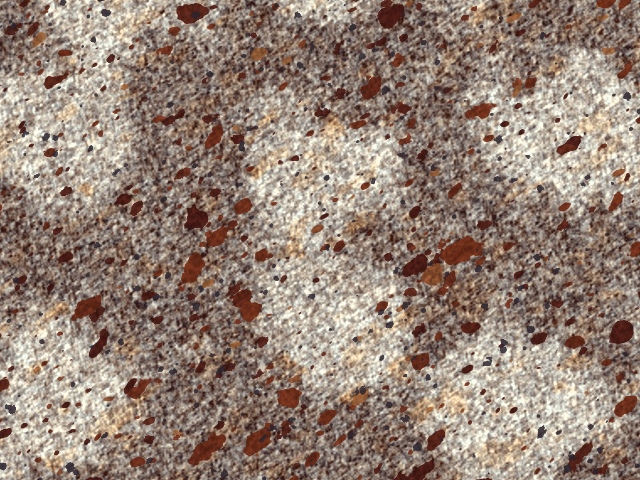
Give the GLSL for this texture, as a Shadertoy shader.

```glsl
// Thin section of a foliated rock: fine grey-brown groundmass, diffuse pale
// patches, and ragged red-brown mica flakes lying along one slanting direction.
// Grains are stretched value noise; patches and flakes are jittered cells.

#define FOLIATION 0.62      // direction of the flakes, radians
#define PATCH_CELL 0.42     // spacing of the pale patches
#define GRAIN_SCALE 150.0   // groundmass grains per canvas height
#define GRAIN_CONTRAST 2.2
#define MATRIX_TONE 0.20    // brightness between patches
#define PATCH_TONE 0.79     // brightness inside patches
#define FLAKE_CELL 0.085    // spacing of large flakes
#define FLAKE_DENSITY 0.50
#define CHIP_CELL 0.034     // spacing of small flakes
#define CHIP_DENSITY 0.32
#define SPECK_CELL 0.026    // spacing of opaque specks
#define SPECK_DENSITY 0.16

const vec3 GREY_BROWN = vec3(0.42, 0.34, 0.31);
const vec3 CREAM      = vec3(0.86, 0.84, 0.78);
const vec3 DARK_MICA  = vec3(0.27, 0.09, 0.07);
const vec3 RED_MICA   = vec3(0.42, 0.17, 0.09);
const vec3 OCHRE      = vec3(0.62, 0.41, 0.24);
const vec3 OPAQUE     = vec3(0.17, 0.14, 0.18);

vec3 hash3(vec2 p) {
    vec3 q = fract(p.xyx * vec3(0.1031, 0.1030, 0.0973));
    q += dot(q, q.yxz + 33.33);
    return fract((q.xxy + q.yzz) * q.zyx);
}

float noise(vec2 p) {
    vec2 i = floor(p), f = fract(p);
    f = f * f * (3.0 - 2.0 * f);
    vec2 e = vec2(0.0, 1.0);
    return mix(mix(hash3(i).x, hash3(i + e.yx).x, f.x),
               mix(hash3(i + e.xy).x, hash3(i + e.yy).x, f.x), f.y);
}

float fbm(vec2 p) {
    float sum = 0.0, weight = 0.5;
    for (int k = 0; k < 4; k++) {
        sum += weight * noise(p);
        p = p * 2.03 + 17.0;
        weight *= 0.5;
    }
    return sum / 0.9375;
}

vec2 turn(vec2 p, float a) {
    float c = cos(a), s = sin(a);
    return vec2(c * p.x + s * p.y, c * p.y - s * p.x);
}

// Soft-edged pale areas, 0 to 1
float palePatches(vec2 p) {
    float warp = 0.20 * (fbm(p * 9.0 + 40.0) - 0.5);
    vec2 cell = floor(p / PATCH_CELL);
    float pale = 0.0;
    for (int y = -1; y <= 1; y++)
    for (int x = -1; x <= 1; x++) {
        vec2 c = cell + vec2(x, y);
        vec3 h = hash3(c + 61.0);
        vec2 centre = (c + 0.2 + 0.6 * h.xy) * PATCH_CELL;
        float radius = mix(0.11, 0.19, h.z);
        float edge = length(p - centre) + warp - radius;
        pale = max(pale, 1.0 - smoothstep(-0.05, 0.05, edge));
    }
    return pale;
}

// Ragged ellipses in jittered cells: x = coverage, y = random tone
vec2 flakes(vec2 p, float size, float density, float aspect, float shrink, float seed) {
    float rough = fbm(p * 2.6 / size + seed) - 0.5;
    float blur = max(0.0012, 0.6 / iResolution.y);
    vec2 cell = floor(p / size), result = vec2(0.0);
    for (int y = -1; y <= 1; y++)
    for (int x = -1; x <= 1; x++) {
        vec2 c = cell + vec2(x, y);
        vec3 h = hash3(c + seed), g = hash3(c + seed + 131.0);
        float clump = 0.4 + 1.2 * noise(c * size * 6.0 + seed);
        if (h.z > density * clump) continue;
        vec2 q = turn(p - (c + h.xy) * size, 0.8 * (g.x - 0.5));
        float halfLength = size * mix(0.15, 0.47, g.y * g.y) * shrink;
        vec2 radii = halfLength * vec2(1.0, aspect * mix(0.8, 1.25, g.z));
        float d = (length(q / radii) - 1.0 + 2.4 * rough) * radii.y;
        float cover = 1.0 - smoothstep(-blur, blur, d);
        if (cover > result.x) result = vec2(cover, fract(g.x * 7.0 + g.z));
    }
    return result;
}

vec3 micaColour(float tone, float grain) {
    vec3 colour = mix(DARK_MICA, RED_MICA, smoothstep(0.2, 0.8, tone));
    colour = mix(colour, OCHRE, 0.8 * smoothstep(0.86, 0.96, tone));
    return colour * (0.65 + 0.7 * grain);
}

void mainImage(out vec4 fragColor, in vec2 fragCoord) {
    vec2 p = fragCoord / iResolution.y;
    vec2 along = turn(p, FOLIATION);
    float pale = palePatches(p);

    // Groundmass: crossing lath-like grains at three scales
    float laths = noise(along * GRAIN_SCALE * vec2(0.65, 1.4));
    float crossing = noise(turn(along, 1.1) * GRAIN_SCALE * vec2(0.7, 1.3) + 90.0);
    float fine = noise(p * GRAIN_SCALE * 1.9 + 30.0);
    float grain = 0.4 * laths + 0.35 * crossing + 0.25 * fine;
    float cloud = fbm(along * vec2(14.0, 26.0) + 7.0) - 0.5;
    float tone = mix(MATRIX_TONE, PATCH_TONE, pale)
               + GRAIN_CONTRAST * (grain - 0.5) + 0.35 * cloud;
    vec3 colour = mix(GREY_BROWN, CREAM, clamp(tone, -0.5, 1.3));

    // Faint colour shifts and ochre stains, strongest at patch rims
    float tint = noise(p * GRAIN_SCALE * 0.6 + 200.0) - 0.5;
    colour += tint * vec3(0.05, -0.01, -0.06);
    float rim = 4.0 * pale * (1.0 - pale);
    float stain = smoothstep(0.58, 0.75, fbm(along * vec2(16.0, 28.0) + 55.0));
    colour = mix(colour, colour * vec3(1.06, 0.88, 0.68), stain * (0.45 + 0.4 * rim));

    // Mica flakes, smaller inside the pale patches
    float shrink = mix(1.0, 0.55, pale);
    vec2 chip = flakes(along, CHIP_CELL, CHIP_DENSITY, 0.55, shrink, 19.0);
    colour = mix(colour, micaColour(chip.y, grain), 0.92 * chip.x);
    vec2 flake = flakes(along, FLAKE_CELL, FLAKE_DENSITY, 0.48, shrink, 83.0);
    colour = mix(colour, micaColour(flake.y, grain), 0.96 * flake.x);

    // Small opaque specks
    vec2 speck = flakes(along, SPECK_CELL, SPECK_DENSITY, 0.8, 0.7, 47.0);
    colour = mix(colour, OPAQUE, 0.85 * speck.x);

    fragColor = vec4(clamp(colour, 0.0, 1.0), 1.0);
}
```
